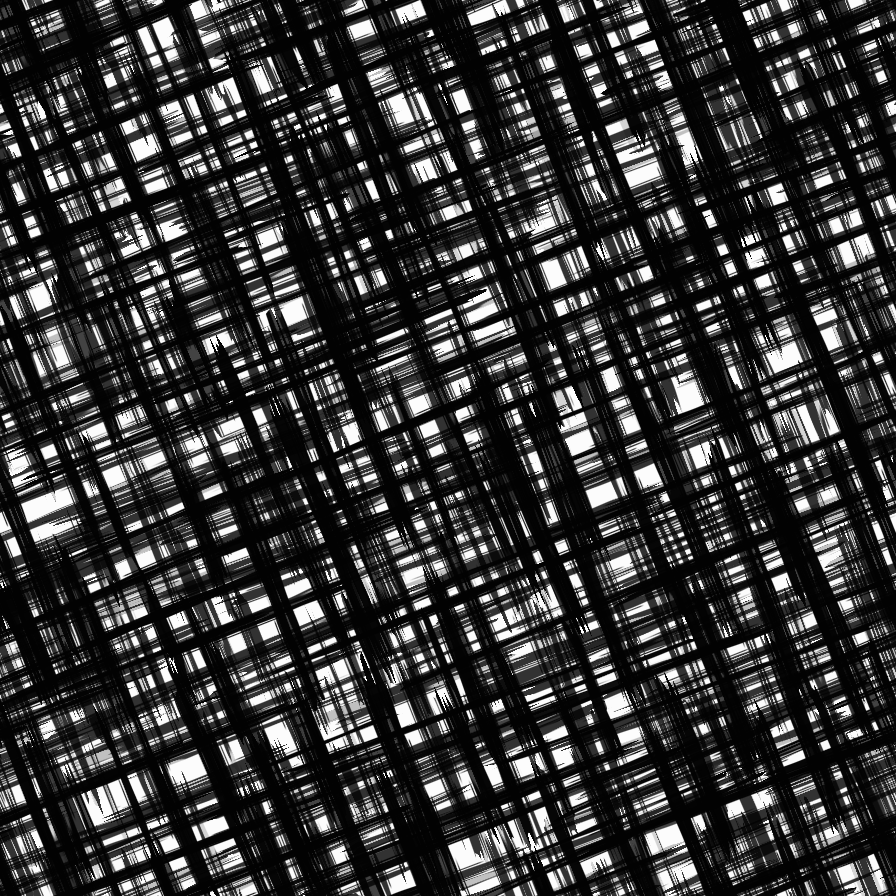
This pattern is drawn by a three.js fragment shader. Its source:

```glsl
// Dense crosshatch of dry black brush strokes in two slanted directions, tiling.
#define PAPER 0.99
#define INK 0.008
#define SOFT 0.0009        // half width of a smoothed edge
#define WASH 0.81          // opacity of the grey strokes
#define SOLID 0.985        // opacity of the black strokes
#define SKEW 0.06          // spread of the stroke directions
#define BRISTLES 520.0     // bristles per canvas width
#define SLANT vec2(5.0, 2.0)
#define TURNS 29.0         // dot(SLANT, SLANT): distinct unit cells per tile

varying vec2 vUv;

float hash(vec2 p) {
  vec3 q = fract(p.xyx * 0.1031);
  q += dot(q, q.yzx + 33.33);
  return fract((q.x + q.y) * q.z);
}

float noise(vec2 p) {
  vec2 i = floor(p), f = fract(p);
  f = f * f * (3.0 - 2.0 * f);
  return mix(mix(hash(i), hash(i + vec2(1.0, 0.0)), f.x),
             mix(hash(i + vec2(0.0, 1.0)), hash(i + 1.0), f.x), f.y);
}

// Ink of one stroke; p runs along and across it from its centre.
float stroke(vec2 p, float halfLen, float halfWid, float dryness, float seed) {
  vec2 shift = vec2(seed * 91.0, seed * 57.0);
  float wobble = noise(vec2(p.x * 28.0, 3.0) + shift) - 0.5;
  float streak = noise(vec2(p.x * 14.0, p.y * BRISTLES) + shift);
  float ragged = noise(vec2(7.0, p.y * BRISTLES) + shift);

  float edge = halfWid - abs(p.y) + 0.0022 * wobble;
  float tip = halfLen - abs(p.x) - 0.045 * ragged;
  float wear = dryness * smoothstep(0.66, 0.8, streak + 0.12 * abs(p.x) / halfLen);
  float body = smoothstep(-SOFT, SOFT, edge) * (1.0 - wear);

  // a stray bristle beside the body
  float side = seed > 0.5 ? 1.0 : -1.0;
  float hair = abs(p.y - side * (halfWid + 0.0024)) - 0.0006;
  float touch = smoothstep(-0.05, 0.1, wobble);
  body = max(body, touch * smoothstep(SOFT, -SOFT, hair));
  return body * smoothstep(-SOFT, SOFT, tip);
}

// Light left by a layer of strokes; q runs along and across in unit cells.
// The key numbers the unit cells so that they wrap with the tile.
float layer(vec2 q, vec2 key, float rows, vec2 size, float opacity, float dryness, float salt) {
  float unit = inversesqrt(TURNS);
  float light = 1.0;
  vec2 base = floor(q * vec2(1.0, rows));
  for (float j = -1.0; j <= 1.0; j++) {
    for (float i = -2.0; i <= 2.0; i++) {
      vec2 cell = base + vec2(i, j);
      float wrapped = mod(dot(key, vec2(cell.x, floor(cell.y / rows))) + 0.5, TURNS);
      vec2 id = vec2(floor(wrapped), mod(cell.y, rows)) + salt;
      vec2 jitter = vec2(hash(id + 11.3), hash(id + 47.7));
      vec2 p = (q - (cell + jitter) / vec2(1.0, rows)) * unit;
      p.y += p.x * SKEW * (hash(id + 83.1) - 0.5);
      float halfLen = size.x * mix(0.6, 1.4, hash(id + 131.9));
      float halfWid = size.y * mix(0.5, 1.5, hash(id + 171.2));
      if (abs(p.x) > halfLen + SOFT || abs(p.y) > halfWid + 0.004) continue;
      light *= 1.0 - opacity * stroke(p, halfLen, halfWid, dryness, hash(id + 211.5));
    }
  }
  return light;
}

void main() {
  vec2 shallow = vec2(dot(vUv, SLANT), dot(vUv, vec2(-SLANT.y, SLANT.x)));
  vec2 steep = shallow.yx;
  vec2 shallowKey = SLANT.yx, steepKey = SLANT;

  // grey washes, then the black strokes
  float light = layer(shallow, shallowKey, 8.0, vec2(0.15, 0.0046), WASH, 0.7, 5.0);
  light *= layer(steep, steepKey, 9.0, vec2(0.11, 0.0052), WASH, 0.8, 305.0);
  light *= layer(shallow, shallowKey, 3.0, vec2(0.19, 0.0040), SOLID, 0.25, 605.0);
  light *= layer(steep, steepKey, 4.0, vec2(0.15, 0.0074), SOLID, 0.25, 905.0);

  gl_FragColor = vec4(vec3(mix(INK, PAPER, light)), 1.0);
}
```
